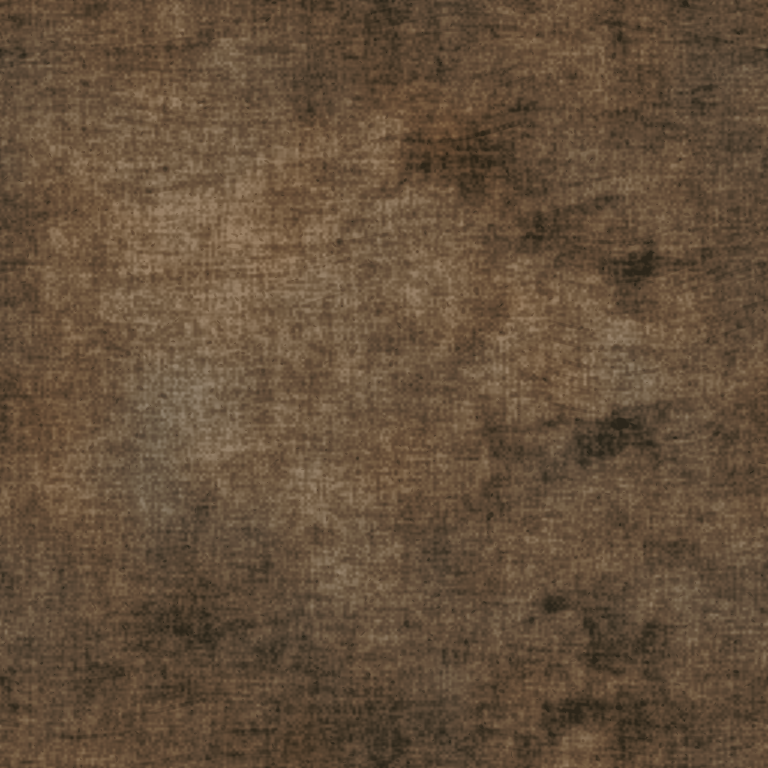
Reproduce this texture procedurally as a WebGL 2 fragment shader.

```glsl
#version 300 es
precision highp float;
// Seamless worn brown surface: broad light and dark clouds, ragged stains,
// bent scratches, small specks and a fine crossed fibre grain. Every layer is
// wrapping value noise; their sum picks a colour from a five step brown ramp.
uniform vec2 u_resolution;
out vec4 outColor;

const float TAU = 6.2831853;
const vec3 BROWNS[5] = vec3[5](
  vec3(0.26, 0.21, 0.15), vec3(0.33, 0.26, 0.19), vec3(0.39, 0.30, 0.22),
  vec3(0.45, 0.36, 0.26), vec3(0.52, 0.43, 0.33));

// Integer hash of a lattice cell, 0 to 1.
float hash(vec2 cell, float seed) {
  uvec3 v = uvec3(cell.x, cell.y, seed) * 1664525u + 1013904223u;
  v.x += v.y * v.z; v.y += v.z * v.x; v.z += v.x * v.y;
  v ^= v >> 16u;
  v.x += v.y * v.z; v.y += v.z * v.x; v.z += v.x * v.y;
  return float(v.z >> 8u) / 16777216.0;
}

// Signed value noise that repeats after "period" cells over the unit square.
float noise(vec2 uv, vec2 period, float seed) {
  vec2 p = uv * period;
  vec2 f = fract(p);
  vec2 a = mod(floor(p), period);
  vec2 b = mod(a + 1.0, period);
  f = f * f * (3.0 - 2.0 * f);
  float low = mix(hash(a, seed), hash(vec2(b.x, a.y), seed), f.x);
  float high = mix(hash(vec2(a.x, b.y), seed), hash(b, seed), f.x);
  return 2.0 * mix(low, high, f.y) - 1.0;
}

// Octaves of wrapping noise, each twice as fine and weaker by "gain".
float fbm(vec2 uv, vec2 period, float gain, float seed) {
  float sum = 0.0, weight = 1.0;
  for (int i = 0; i < 5; i++) {
    sum += weight * noise(uv, period, seed + float(i));
    period *= 2.0;
    weight *= gain;
  }
  return sum;
}

vec2 warp(vec2 uv, vec2 period, float amount, float seed) {
  return uv + amount * vec2(fbm(uv, period, 0.5, seed), fbm(uv, period, 0.5, seed + 7.0));
}

// Sparse soft dots, at most one in each grid cell.
float specks(vec2 uv, float cells, float share, float seed) {
  vec2 p = uv * cells;
  vec2 cell = mod(floor(p), vec2(cells));
  vec2 centre = 0.3 + 0.4 * vec2(hash(cell, seed), hash(cell, seed + 1.0));
  float radius = mix(0.08, 0.26, hash(cell, seed + 2.0));
  float dotShape = 1.0 - smoothstep(radius * 0.4, radius, length(fract(p) - centre));
  return dotShape * step(hash(cell, seed + 3.0), share);
}

// Thin streaks along x that follow a gentle bend, shown in patches.
float scratches(vec2 uv, vec2 period, float phase, float seed) {
  float bend = 0.022 * sin(TAU * (2.0 * uv.x + phase)) + 0.03 * noise(uv, vec2(4.0), seed);
  float line = smoothstep(0.2, 0.75, noise(uv + vec2(0.0, bend), period, seed + 1.0));
  return line * smoothstep(0.0, 0.7, fbm(uv, vec2(5.0, 6.0), 0.5, seed + 2.0));
}

vec3 brownRamp(float tone) {
  tone = clamp(tone, -1.2, 5.0);
  int i = int(clamp(floor(tone), 0.0, 3.0));
  return mix(BROWNS[i], BROWNS[i + 1], tone - float(i));
}

void main() {
  vec2 uv = gl_FragCoord.xy / u_resolution;
  vec2 ragged = warp(uv, vec2(16.0), 0.012, 10.0);
  vec2 drifting = warp(uv, vec2(4.0), 0.04, 30.0);

  // Broad light and shade
  float side = cos(TAU * (drifting.x - 0.23));
  float shade = 0.32 * side + 0.42 * cos(TAU * (drifting.y - 0.62));
  shade += 0.8 * fbm(drifting, vec2(4.0), 0.5, 50.0);
  shade += 0.4 * fbm(ragged, vec2(22.0, 26.0), 0.6, 60.0);

  // Dark stains, denser on the shaded side
  float stainMask = smoothstep(-0.5, 0.7, noise(drifting, vec2(4.0, 5.0), 70.0) - 0.4 * side);
  float stain = smoothstep(0.1, 0.95, fbm(ragged, vec2(11.0, 14.0), 0.5, 80.0));
  float smallStain = smoothstep(0.35, 0.95, fbm(ragged, vec2(26.0, 32.0), 0.5, 90.0));
  shade -= (1.6 * stain + 0.8 * smallStain) * stainMask;

  // Scratches and specks
  shade -= 0.8 * scratches(uv, vec2(9.0, 104.0), 0.1, 100.0);
  shade -= 0.6 * scratches(uv, vec2(12.0, 150.0), 0.6, 120.0);
  shade -= 0.9 * specks(ragged, 34.0, 0.22, 140.0);
  shade -= 0.9 * specks(ragged, 75.0, 0.14, 150.0);

  // Crossed fibres and grain
  float sway = 0.004 * noise(uv, vec2(8.0), 160.0);
  shade += 0.55 * noise(uv + vec2(0.0, sway), vec2(26.0, 220.0), 170.0);
  shade += 0.45 * noise(uv + vec2(sway, 0.0), vec2(220.0, 28.0), 180.0);
  shade += 0.4 * noise(uv, vec2(130.0), 190.0);
  shade += 0.8 * noise(uv, vec2(256.0), 200.0);

  // Colour, with slow drift between rust and grey
  vec3 color = brownRamp(2.35 + 1.3 * shade);
  float rust = fbm(drifting, vec2(5.0), 0.5, 210.0);
  color *= 1.0 + 0.05 * rust * vec3(0.7, -0.2, -1.2);
  outColor = vec4(color, 1.0);
}
```
